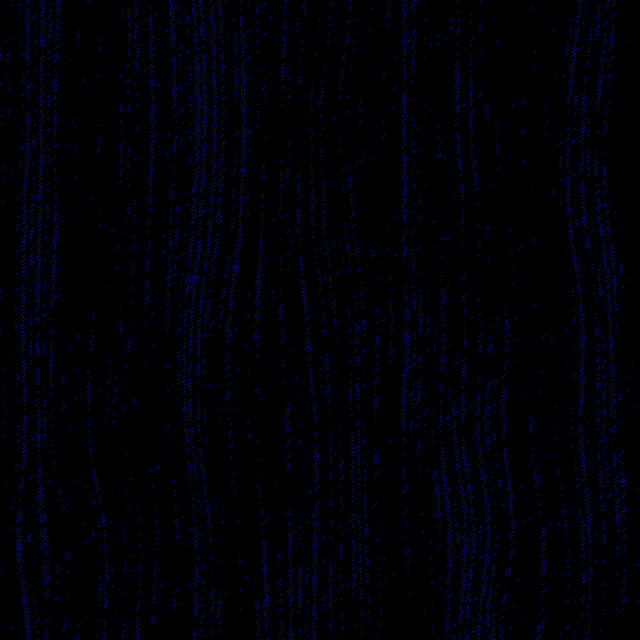
Write a Shadertoy shader that draws this texture.

```glsl
#define GRID 512.0
#define COLUMNS 85.0
#define HATCH_STEP 3.0
#define KNOTS 7
#define KNOT_SIZE vec2(0.07, 0.17)
#define KNOT_PUSH 0.03
#define SWAY 0.04
#define RIPPLE 0.018
#define STRAY 0.03
#define INK vec3(0.03, 0.04, 0.65)

float hash(vec2 p) {
    return fract(sin(dot(p, vec2(127.1, 311.7))) * 43758.5453);
}

float noise(vec2 p) {
    vec2 cell = floor(p);
    vec2 f = fract(p);
    f = f * f * (3.0 - 2.0 * f);
    float low = mix(hash(cell), hash(cell + vec2(1.0, 0.0)), f.x);
    float high = mix(hash(cell + vec2(0.0, 1.0)), hash(cell + vec2(1.0)), f.x);
    return mix(low, high, f.y);
}

// Returns the bent grain coordinate and the nearness to a knot
vec2 bendGrain(vec2 p) {
    float across = p.x + SWAY * (noise(p * vec2(3.0, 2.5)) - 0.5);
    across += RIPPLE * (noise(p * vec2(8.0, 6.0) + 31.0) - 0.5);
    float knot = 0.0;
    for (int i = 0; i < KNOTS; i++) {
        float k = float(i);
        vec2 center = vec2(fract(k * 0.618 + 0.36), hash(vec2(k, 4.0)));
        vec2 d = (p - center) / KNOT_SIZE;
        float falloff = exp(-dot(d, d));
        across -= KNOT_PUSH * d.x * falloff;
        knot = max(knot, falloff);
    }
    return vec2(across, knot);
}

void mainImage(out vec4 fragColor, in vec2 fragCoord) {
    vec2 uv = fragCoord / iResolution.xy;
    vec2 gridCell = floor(uv * GRID);
    vec2 p = (gridCell + 0.5) / GRID;

    // Irregular vertical grain columns
    vec2 grain = bendGrain(p);
    float column = floor(grain.x * COLUMNS);
    float diagonal = gridCell.y - gridCell.x;
    float dash = floor(diagonal / HATCH_STEP);
    float center = 0.35 + 0.3 * hash(vec2(column, 9.0));
    center += 0.2 * (hash(vec2(column + 40.0, dash)) - 0.5);
    float offset = abs(fract(grain.x * COLUMNS) - center);

    // Strength varies by column, in short runs, and over broad bands
    float strength = 0.45 * hash(vec2(column, 2.0))
        + 0.22 * noise(vec2(column * 17.0, p.y * 5.0))
        + 0.2 * noise(vec2(column * 23.0, p.y * 18.0))
        + 0.35 * noise(vec2(grain.x * 14.0, p.y * 1.5) + 60.0)
        - 0.12 * grain.y;
    float chance = smoothstep(0.53, 0.93, strength);

    // Broken diagonal hatching with dashes of uneven length
    float onHatch = 1.0 - step(0.5, mod(diagonal, HATCH_STEP));
    float drawn = step(hash(vec2(column, dash)), chance * 0.9 + STRAY);
    float uneven = mix(0.55, 1.15, hash(vec2(column + 80.0, dash)));
    float halfWidth = mix(0.16, 0.3, chance) * uneven;
    float ink = onHatch * drawn * step(offset, halfWidth);

    // Smooth the edge of each square dot
    vec2 local = abs(fract(uv * GRID) - 0.5);
    float blur = 0.5 * GRID / iResolution.y;
    ink *= 1.0 - smoothstep(0.5 - blur, 0.5 + blur, max(local.x, local.y));

    fragColor = vec4(INK * ink, 1.0);
}
```
